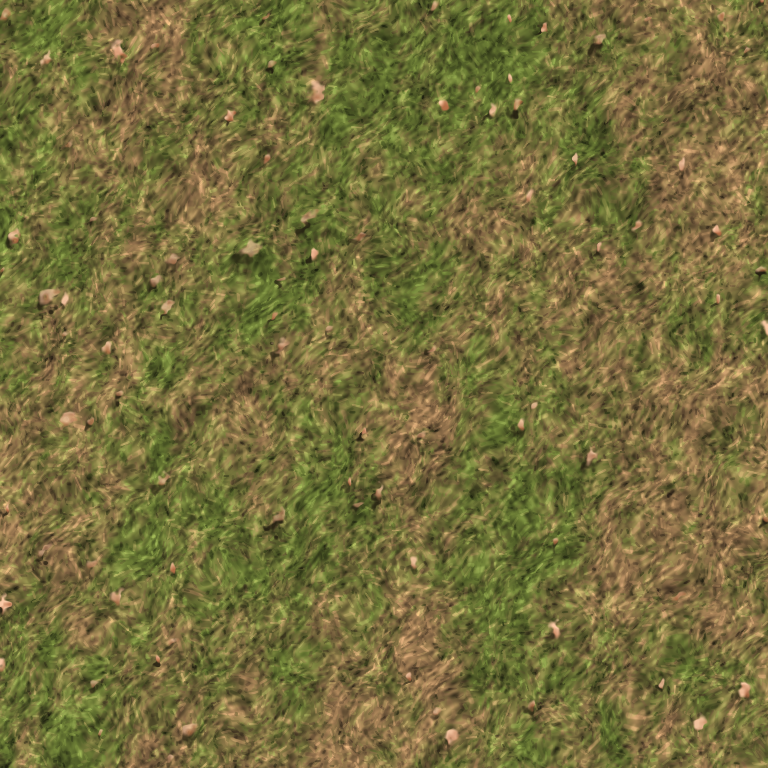
Write a Shadertoy shader that draws this texture.

```glsl
// Worn lawn seen from above: green and straw tones mixed by layered noise,
// covered by short slanted blades scattered on jittered grids, with small
// dry leaves that each cast a dark shadow to the lower left.

const vec3 GRASS = vec3(0.375, 0.435, 0.185);
const vec3 STRAW = vec3(0.575, 0.445, 0.30);
const vec3 SHADE = vec3(0.13, 0.11, 0.06);
const vec3 LEAF_DARK = vec3(0.72, 0.43, 0.28);
const vec3 LEAF_LIGHT = vec3(1.0, 0.80, 0.66);

float hash(vec2 p) {
    return fract(sin(dot(p, vec2(127.1, 311.7))) * 43758.55);
}

vec2 hash2(vec2 p) {
    return vec2(hash(p), hash(p + 37.3));
}

vec2 rotate(vec2 p, float a) {
    float c = cos(a), s = sin(a);
    return vec2(c * p.x + s * p.y, c * p.y - s * p.x);
}

float noise(vec2 p) {
    vec2 i = floor(p), f = fract(p);
    f = f * f * (3.0 - 2.0 * f);
    float low = mix(hash(i), hash(i + vec2(1, 0)), f.x);
    float high = mix(hash(i + vec2(0, 1)), hash(i + vec2(1, 1)), f.x);
    return mix(low, high, f.y);
}

float fbm(vec2 p) {
    float sum = 0.0, amp = 0.5;
    for (int i = 0; i < 4; i++) {
        sum += amp * noise(p);
        p = rotate(p, 0.5) * 2.03 + 11.7;
        amp *= 0.65;
    }
    return sum / 1.17;
}

// Centred noise drawn out along the given direction
float streaks(vec2 p, float angle, float along, float across) {
    return noise(rotate(p, angle) * vec2(along, across)) - 0.5;
}

// Overlapping blades: x is brightness offset, y is hue offset
vec2 blades(vec2 uv, float scale, float seed) {
    vec2 p = uv * scale, cell = floor(p), tone = vec2(0.0);
    for (int j = -1; j <= 1; j++)
    for (int i = -1; i <= 1; i++) {
        vec2 id = cell + vec2(i, j);
        vec2 rnd = hash2(id + seed), look = hash2(id + seed + 71.9);
        float lean = 0.9 + 2.6 * (hash(id + seed + 19.4) - 0.5);
        vec2 d = rotate(p - id - rnd, lean);
        float len = mix(0.15, 0.65, look.y * look.x + 0.2);
        float dist = length(vec2(max(abs(d.x) - len, 0.0), d.y));
        float cover = 1.0 - smoothstep(0.1, 0.28, dist);
        tone = mix(tone, look - 0.5, cover * 0.95);
    }
    return tone;
}

// Scattered dry leaves with shadows, laid over the ground colour
vec3 addLeaves(vec3 col, vec2 uv, float scale, float share, float size, float seed) {
    vec2 cell = floor(uv * scale);
    vec2 rough = vec2(noise(uv * 150.0), noise(uv * 150.0 + 53.0)) - 0.5;
    for (int j = -1; j <= 1; j++)
    for (int i = -1; i <= 1; i++) {
        vec2 id = cell + vec2(i, j);
        if (hash(id + seed) > share) continue;
        vec2 look = hash2(id + seed + 5.7);
        float radius = size * mix(0.6, 1.2, look.x * look.x);
        vec2 d = uv - (id + hash2(id + seed + 23.1)) / scale + rough * radius * 1.1;
        float angle = 1.1 + 1.4 * (look.y - 0.5);
        vec2 under = rotate(d + radius * vec2(0.6, 1.2) + rough * radius, 1.0) * vec2(0.75, 1.3);
        float shadow = 1.0 - smoothstep(0.4, 1.3, length(under) / radius);
        col = mix(col, SHADE, shadow * mix(0.2, 1.0, hash(id + seed + 61.0)));
        vec2 body = rotate(d, angle) * vec2(0.8, 1.35);
        float leaf = 1.0 - smoothstep(0.5, 1.2, length(body) / radius);
        float light = 0.6 + 0.4 * d.y / radius + 0.5 * (look.x - 0.5) + 1.2 * rough.x;
        vec3 tint = mix(LEAF_DARK, LEAF_LIGHT, clamp(light, 0.0, 1.0));
        col = mix(col, tint, leaf * mix(0.55, 1.0, look.y));
    }
    return col;
}

void mainImage(out vec4 fragColor, in vec2 fragCoord) {
    vec2 uv = fragCoord / iResolution.y;
    vec2 bend = vec2(noise(uv * 21.0), noise(uv * 21.0 + 40.0)) - 0.5;
    vec2 p = uv + 0.018 * bend;

    // Blades and fine grain
    vec2 coarse = blades(p, 80.0, 3.0);
    vec2 fine = blades(p, 140.0, 47.0);
    float grain = streaks(p, 0.8, 105.0, 230.0);
    float cross = streaks(p, 2.1, 110.0, 200.0);
    float tufts = streaks(p, 1.2, 34.0, 60.0);

    // Straw tone: faint broad patches broken up by blade-sized changes
    float tone = 0.48 + 0.8 * (fbm(p * vec2(8.5, 6.0) + 8.3) - 0.5);
    tone += 0.10 * smoothstep(0.75, 1.0, uv.x) * (1.0 - 0.7 * uv.y);
    tone += 0.24 * streaks(p, 1.4, 20.0, 48.0) + 0.22 * streaks(p + 3.0, 0.9, 60.0, 110.0);
    tone += 0.26 * coarse.y + 0.24 * fine.y;
    float straw = smoothstep(0.22, 0.82, tone);

    // Ground colour and light
    float light = 0.97 + 0.46 * coarse.x + 0.50 * fine.x;
    light += 0.55 * grain + 0.35 * cross + 0.34 * tufts;
    light += 0.12 * (fbm(uv * 9.0 + 31.0) - 0.5);
    vec3 col = mix(GRASS, STRAW, straw) * clamp(light, 0.3, 1.7);
    col += vec3(0.03, 0.025, 0.04) * smoothstep(1.1, 1.5, light);

    col = addLeaves(col, uv, 9.0, 0.30, 0.0115, 13.0);
    col = addLeaves(col, uv, 19.0, 0.17, 0.0075, 87.0);
    fragColor = vec4(clamp(col, 0.0, 1.0), 1.0);
}
```
